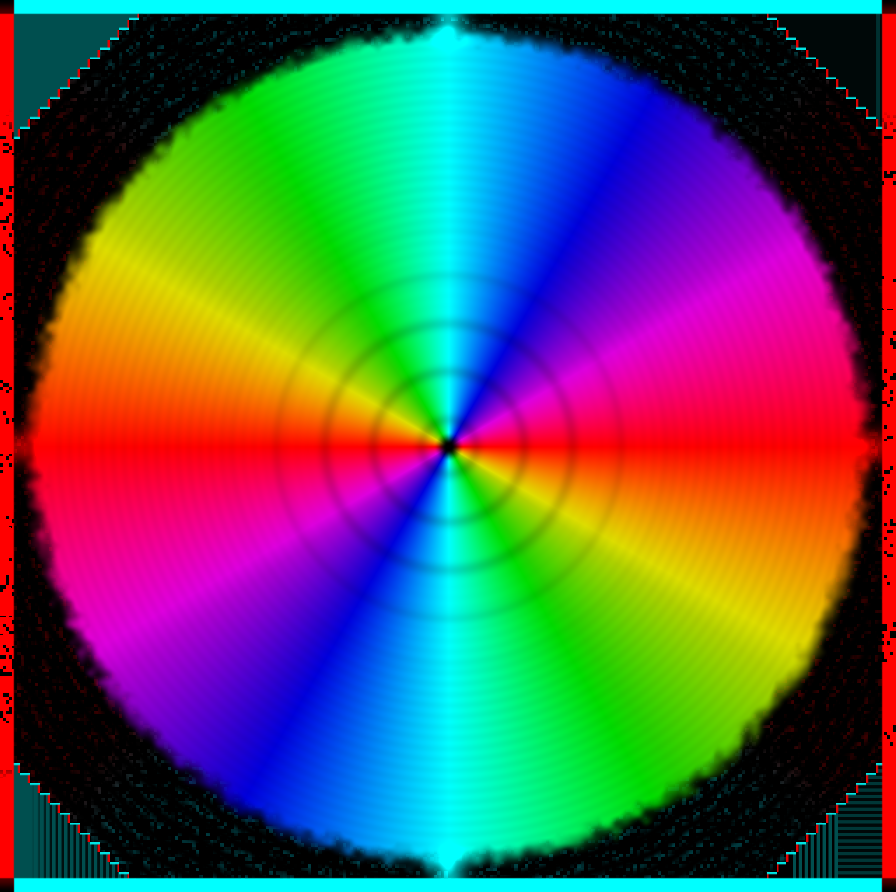
A Shadertoy shader for this background:

```glsl
float hash(vec2 p) {
    return fract(sin(dot(p, vec2(127.1, 311.7))) * 43758.5);
}

float noise(vec2 p) {
    vec2 i = floor(p), f = fract(p);
    f = f * f * (3.0 - 2.0 * f);
    return mix(mix(hash(i), hash(i + vec2(1, 0)), f.x),
               mix(hash(i + vec2(0, 1)), hash(i + 1.0), f.x), f.y);
}

vec3 hueColor(float h) {
    return clamp(abs(mod(h * 6.0 + vec3(0, 4, 2), 6.0) - 3.0) - 1.0, 0.0, 1.0);
}

// Double colour wheel: the hue turns twice around the centre
vec3 wheel(vec2 p, float r) {
    vec2 axis = abs(p) / max(r, 1e-4);
    vec3 color = hueColor(fract(-atan(p.y, p.x) / 3.14159265));
    color *= max(0.82, max(axis.x, axis.y));

    // Faint dark rings, then fine ripples further out
    float ring = pow(0.5 + 0.5 * cos(6.2832 * (r / 0.054 + 0.44)), 6.0);
    color *= 1.0 - 0.16 * ring * (1.0 - smoothstep(0.1, 0.28, r));
    color *= 1.0 - 0.03 * smoothstep(0.1, 0.3, r) * (0.5 + 0.5 * cos(r * 520.0));
    return color * smoothstep(0.003, 0.017, r);
}

// Dim woven specks, cyan above and below, red at the sides
vec3 weave(vec2 uv, vec2 p) {
    vec2 cell = floor(uv * 256.0);
    float speck = step(0.62, hash(cell)) * hash(cell + 7.0);
    float bands = 0.5 + 0.5 * sin(length(p) * 330.0 + 3.0 * noise(uv * 18.0));
    float upright = smoothstep(-0.08, 0.08, abs(p.y) - abs(p.x));
    vec3 tint = mix(vec3(0.24, 0.0, 0.0), vec3(0.0, 0.25, 0.27), upright);
    return tint * speck * bands;
}

// Stepped triangles in the four corners
vec3 corners(vec3 color, vec2 uv, vec2 q, float px) {
    bool left = uv.x < 0.5, top = uv.y > 0.5;
    vec2 stair = q * 90.0;
    vec2 cell = floor(stair), f = fract(stair);
    float size = left && top ? 15.0 : 14.0;
    float depth = size - cell.x - cell.y;
    if (depth < 0.5) return color;

    vec3 fill = vec3(0.0, 0.31, 0.31);
    float columns = smoothstep(0.3, 0.5, abs(fract(uv.x * 150.0) - 0.5) * 2.0);
    float rows = smoothstep(0.4, 0.6, abs(fract(uv.y * 140.0) - 0.5) * 2.0);
    if (left && !top)
        fill *= mix(1.0, columns, smoothstep(0.03, 0.06, q.x) * 0.8);
    if (!left && top)
        fill *= 0.1 + 0.5 * columns * step(q.x, 0.022);
    if (!left && !top)
        fill *= q.x > 0.065 ? columns * step(q.x, 0.115) : 0.1 + 0.6 * rows;

    // Cyan treads and red risers along the stepped edge
    if (depth < 1.5) {
        float soft = 90.0 * px;
        fill = mix(fill, vec3(0.9, 0.0, 0.0), smoothstep(0.8 - soft, 0.8 + soft, f.x));
        fill = mix(fill, vec3(0.0, 0.9, 0.9), smoothstep(0.8 - soft, 0.8 + soft, f.y));
    }
    return fill;
}

void mainImage(out vec4 fragColor, in vec2 fragCoord) {
    vec2 uv = fragCoord / iResolution.xy;
    float px = 1.0 / iResolution.y;
    vec2 p = uv - vec2(0.501, 0.499);
    vec2 q = min(uv, 1.0 - uv);
    float r = length(p);

    vec3 color = corners(weave(uv, p), uv, q, px);

    // Disc with a soft, slightly ragged rim
    float ragged = (noise(uv * 90.0) - 0.5) * 0.012;
    float disc = 1.0 - smoothstep(0.449, 0.479, r + ragged);
    color = mix(color, wheel(p, r), disc);

    // Glow joining the disc to the frame along both axes
    float outside = smoothstep(0.44, 0.47, r);
    color += vec3(0.0, 0.7, 0.7) * outside * exp(-pow(p.x / 0.018, 2.0));
    color += vec3(0.6, 0.0, 0.0) * outside * exp(-pow(p.y / 0.018, 2.0));

    // Frame: red sides, cyan top and bottom, dark mitred corners
    vec2 bar = 1.0 - smoothstep(0.0155 - px, 0.0155 + px, q);
    float specks = step(0.8, hash(floor(uv * vec2(300.0, 256.0))))
                 * step(0.55, noise(vec2(uv.x * 9.0, uv.y * 60.0)))
                 * smoothstep(0.12, 0.16, q.y);
    vec3 side = vec3(1.0, 0.0, 0.0) * (1.0 - specks);
    color = mix(color, side, bar.x);
    color = mix(color, vec3(0.0, 1.0, 1.0), bar.y * (1.0 - bar.x));
    color = mix(color, vec3(0.3, 0.0, 0.0) * smoothstep(0.0, 0.015, q.y), bar.x * bar.y);

    fragColor = vec4(clamp(color, 0.0, 1.0), 1.0);
}
```
